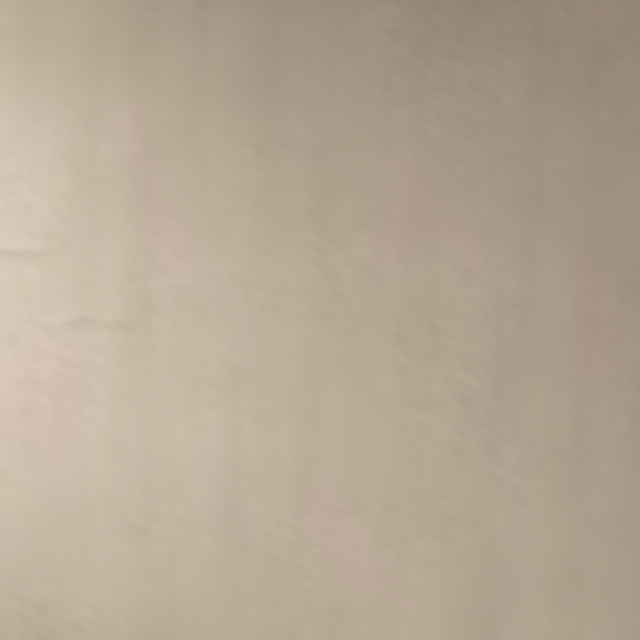
This texture is drawn by a three.js fragment shader. Its source:

```glsl
// Draws a softly lit beige plaster wall with faint vertical bands and slanted trowel marks.
varying vec2 vUv;

// Colours from shade to light
const vec3 SHADE_COLOR = vec3(0.552, 0.493, 0.433);
const vec3 MID_COLOR = vec3(0.712, 0.652, 0.580);
const vec3 LIGHT_COLOR = vec3(0.880, 0.820, 0.752);

// Brightness at the left, centre and right of each height
const vec3 LIGHT_BOTTOM = vec3(0.56, 0.53, 0.37);
const vec3 LIGHT_MIDDLE = vec3(0.87, 0.54, 0.27);
const vec3 LIGHT_TOP = vec3(0.57, 0.18, 0.09);
const vec2 GLOW_CENTER = vec2(-0.02, 0.69);
const float GLOW_RADIUS = 0.17;
const float GLOW_STRENGTH = 0.06;

// Surface relief
const vec2 BAND_SCALE = vec2(13.0, 1.3);
const float BAND_STRENGTH = 0.100;
const float CLOUD_STRENGTH = 0.070;
const vec2 STREAK_DIRECTION = vec2(0.84, -0.54);
const vec2 STREAK_SCALE = vec2(28.0, 70.0);
const float STREAK_STRENGTH = 0.090;
const float SMUDGE_STRENGTH = 0.075;
const float TINT_STRENGTH = 0.007;

// Dents near the left edge
const int DENT_COUNT = 2;
const vec2 FIRST_DENT = vec2(0.015, 0.608);
const vec2 DENT_STEP = vec2(0.125, -0.115);
const vec2 DENT_SIZE = vec2(0.060, 0.007);
const float DENT_STRENGTH = 0.13;

vec2 hashGradient(vec2 cell) {
  vec3 p = fract(cell.xyx * vec3(0.1031, 0.1030, 0.0973));
  p += dot(p, p.yzx + 33.33);
  float angle = 6.28318 * fract((p.x + p.y) * p.z);
  return vec2(cos(angle), sin(angle));
}

float gradientNoise(vec2 p) {
  vec2 cell = floor(p);
  vec2 f = p - cell;
  vec2 blend = f * f * f * (f * (f * 6.0 - 15.0) + 10.0);
  vec2 right = vec2(1.0, 0.0);
  vec2 up = vec2(0.0, 1.0);
  float low = mix(dot(hashGradient(cell), f),
                  dot(hashGradient(cell + right), f - right), blend.x);
  float high = mix(dot(hashGradient(cell + up), f - up),
                   dot(hashGradient(cell + 1.0), f - 1.0), blend.x);
  return mix(low, high, blend.y);
}

float fractalNoise(vec2 p) {
  float sum = 0.0;
  float weight = 0.6;
  for (int i = 0; i < 3; i++) {
    sum += weight * gradientNoise(p);
    p = p * 2.03 + 17.3;
    weight *= 0.5;
  }
  return sum;
}

// Weights of a parabola through values at 0, 0.5 and 1
vec3 parabolaWeights(float t) {
  return vec3((2.0 * t - 1.0) * (t - 1.0), 4.0 * t * (1.0 - t), t * (2.0 * t - 1.0));
}

float wallLight(vec2 uv) {
  vec3 across = parabolaWeights(uv.x);
  vec3 heights = vec3(dot(across, LIGHT_BOTTOM), dot(across, LIGHT_MIDDLE),
                      dot(across, LIGHT_TOP));
  vec2 toGlow = (uv - GLOW_CENTER) / GLOW_RADIUS;
  return dot(parabolaWeights(uv.y), heights) + GLOW_STRENGTH * exp(-dot(toGlow, toGlow));
}

float verticalBands(vec2 uv) {
  float lean = 0.05 * uv.y + 0.012 * gradientNoise(uv * 4.0);
  return fractalNoise(vec2(uv.x - lean, uv.y) * BAND_SCALE + 5.7);
}

// Fine streaks and broader smudges, both slanting down to the right
float trowelMarks(vec2 uv) {
  vec2 side = vec2(-STREAK_DIRECTION.y, STREAK_DIRECTION.x);
  vec2 p = vec2(dot(uv, STREAK_DIRECTION), dot(uv, side));
  p.y += 0.012 * gradientNoise(uv * 9.0);
  float patches = smoothstep(-0.50, 0.40, gradientNoise(uv * 5.0 + 41.0));
  float streaks = fractalNoise(p * STREAK_SCALE + 9.1);
  float smudges = gradientNoise(p * vec2(18.0, 36.0) + 63.0);
  smudges *= smoothstep(0.12, 0.50, abs(smudges));
  return patches * (STREAK_STRENGTH * streaks + SMUDGE_STRENGTH * smudges);
}

// Dark creases with a lit lip above
float dents(vec2 uv) {
  float relief = 0.0;
  for (int i = 0; i < DENT_COUNT; i++) {
    vec2 p = uv - FIRST_DENT - DENT_STEP * float(i);
    p.y += 0.016 * gradientNoise(uv * vec2(19.0, 12.0) + 3.0);
    vec2 q = p / DENT_SIZE;
    float fade = exp(-q.x * q.x) / (1.0 + 0.5 * float(i));
    float below = q.y < 0.0 ? 0.20 : 1.0;
    float lip = q.y - 2.2;
    relief += fade * (0.20 * exp(-0.5 * lip * lip) - exp(-q.y * q.y * below));
  }
  return relief;
}

void main() {
  float light = wallLight(vUv) + BAND_STRENGTH * verticalBands(vUv);
  light += CLOUD_STRENGTH * fractalNoise(vUv * vec2(6.0, 8.0) + 27.0);
  light += trowelMarks(vUv) + DENT_STRENGTH * dents(vUv);

  vec3 color = light < 0.5 ? mix(SHADE_COLOR, MID_COLOR, light * 2.0)
                           : mix(MID_COLOR, LIGHT_COLOR, light * 2.0 - 1.0);
  float tint = gradientNoise(vUv * vec2(7.0, 4.0) + 80.0);
  color += TINT_STRENGTH * tint * vec3(1.0, -0.7, 0.3);
  gl_FragColor = vec4(clamp(color, 0.0, 1.0), 1.0);
}
```
